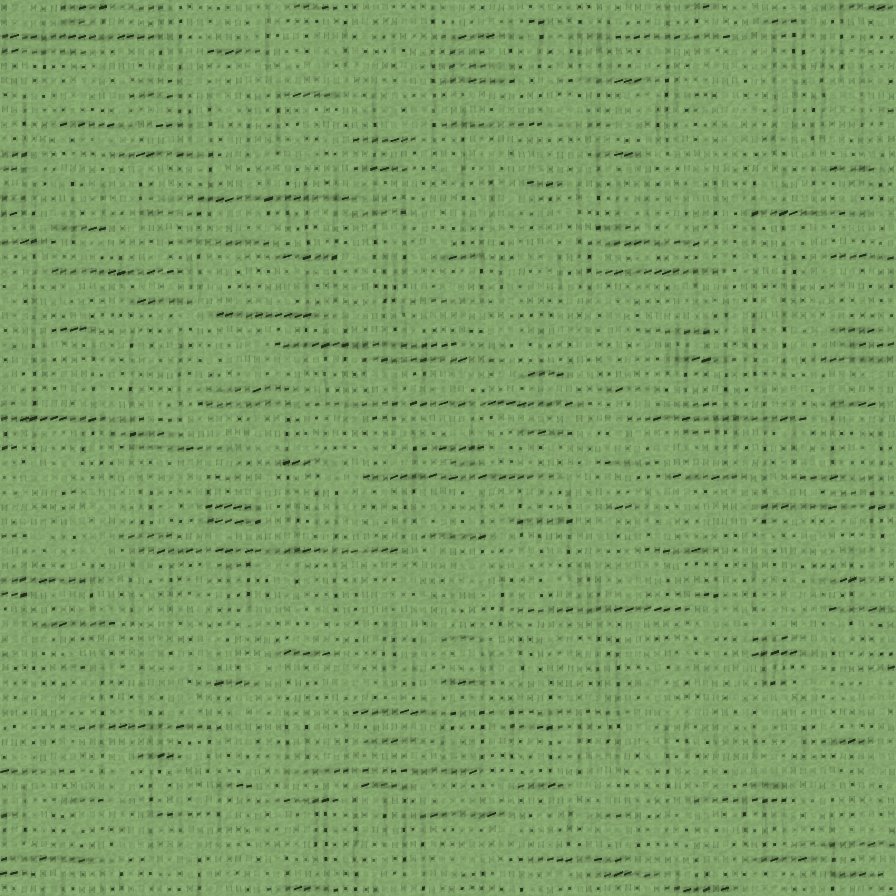
This texture is drawn by a Shadertoy shader. Its source:

```glsl
const vec2 THREADS = vec2(92.0, 61.0);
const vec3 GAP_COLOR = vec3(0.145, 0.195, 0.105);
const vec3 YARN_COLOR = vec3(0.55, 0.69, 0.455);

float hash(vec2 p) {
    vec3 q = fract(p.xyx * 0.1031);
    q += dot(q, q.yzx + 33.33);
    return fract((q.x + q.y) * q.z);
}

float noise(vec2 p) {
    vec2 cell = floor(p);
    vec2 f = fract(p);
    f = f * f * (3.0 - 2.0 * f);
    float low = mix(hash(cell), hash(cell + vec2(1, 0)), f.x);
    float high = mix(hash(cell + vec2(0, 1)), hash(cell + vec2(1, 1)), f.x);
    return mix(low, high, f.y);
}

// Coverage of a soft-edged box centred on zero
float boxMask(vec2 p, vec2 halfSize, float blur) {
    vec2 d = abs(p) - halfSize;
    float dist = length(max(d, 0.0)) + min(max(d.x, d.y), 0.0);
    return 1.0 - smoothstep(-blur, blur, dist);
}

// Stretches of coarse yarn, independent for every thread
float slub(float along, float thread, float seed) {
    return smoothstep(0.66, 0.92, noise(vec2(along * 0.19 + seed, thread + seed)));
}

// Shade removed by the opening between four threads
float gapShade(vec2 f, vec2 id, float weftSlub, float warpSlub, float blur) {
    float chance = hash(id + 11.0);
    vec2 jitter = vec2(hash(id + 37.0), hash(id + 71.0)) - 0.5;
    vec2 q = f - jitter * vec2(0.10, 0.10);

    // Shallow pocket with darker sides
    float pocket = boxMask(q, vec2(0.19, 0.22), blur);
    float sides = pocket * smoothstep(0.06, 0.17, abs(q.x));
    float shade = pocket * 0.08 + sides * 0.26 * hash(id + 5.0);

    // Deep hole, drawn out into a slanted dash along coarse weft
    q.y -= q.x * mix(0.10, 0.34, weftSlub);
    vec2 size = mix(vec2(0.10, 0.10), vec2(0.31, 0.06), weftSlub * chance);
    size.y += 0.05 * warpSlub;
    float depth = 0.08 + 0.85 * chance * chance + 0.3 * max(weftSlub, warpSlub);
    return max(shade, min(depth, 1.0) * boxMask(q, size, blur));
}

// Brightness of rounded yarn with fine slanted fibres
float yarnTone(vec2 p, vec2 f) {
    float bulge = 0.03 * cos(6.2832 * (f.y - 0.5));
    float fibres = noise(vec2(p.x * 3.0, p.y * 7.0 - p.x * 2.0)) - 0.5;
    float grain = noise(p * 7.0 + 91.0) - 0.5;
    float drift = noise(p * 0.22) - 0.5;
    return 0.94 - bulge + 0.09 * fibres + 0.12 * grain + 0.02 * drift;
}

void mainImage(out vec4 fragColor, in vec2 fragCoord) {
    // One unit is the height of a weft row
    vec2 p = fragCoord / iResolution.y * THREADS.y;
    float blur = max(0.04, 0.6 * THREADS.y / iResolution.y);

    // Slight waviness of the weave
    p += 0.16 * (vec2(noise(p * 0.7), noise(p * 0.7 + 53.0)) - 0.5);
    vec2 pitch = vec2(THREADS.y / THREADS.x, 1.0);
    vec2 id = floor(p / pitch);
    vec2 f = (fract(p / pitch) - 0.5) * pitch;
    float weftSlub = slub(p.x, id.y, 17.0);
    float warpSlub = 0.7 * slub(p.y, id.x, 203.0);

    float tone = yarnTone(p, f);

    // Shadows trailing along coarse threads
    float weftFibre = noise(vec2(p.x * 1.6, p.y * 6.0 - p.x * 1.5));
    float warpFibre = noise(vec2(p.x * 7.0, p.y * 1.6));
    tone -= 0.32 * weftSlub * weftFibre * boxMask(f, vec2(0.6, 0.22), 0.15);
    tone -= 0.26 * warpSlub * warpFibre * boxMask(f, vec2(0.15, 0.6), 0.10);

    tone -= 0.95 * gapShade(f, id, weftSlub, warpSlub, blur);
    fragColor = vec4(mix(GAP_COLOR, YARN_COLOR, clamp(tone, 0.0, 1.05)), 1.0);
}
```
